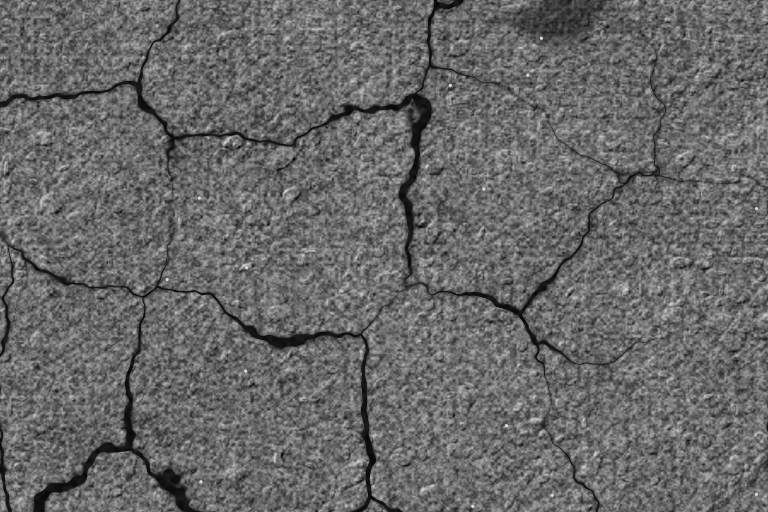
Give the GLSL for this texture, as a Shadertoy shader.

```glsl
// Weathered grey asphalt: pebbles and grit lit from the upper left, split by
// winding cracks. Cracks are warped Voronoi borders; the relief is shaded by
// comparing the height of the surface at two points along the light.

const vec2 TO_LIGHT = vec2(-0.6, 0.8);
const float ASPHALT_TONE = 0.438;
const float CRACK_TONE = 0.07;

float hash(vec2 p) {
    return fract(sin(dot(p, vec2(127.1, 311.7))) * 43758.5453);
}

vec2 hash2(vec2 p) {
    return vec2(hash(p), hash(p + 19.7));
}

float noise(vec2 p) {
    vec2 cell = floor(p), f = fract(p);
    f = f * f * (3.0 - 2.0 * f);
    float low = mix(hash(cell), hash(cell + vec2(1, 0)), f.x);
    float high = mix(hash(cell + vec2(0, 1)), hash(cell + vec2(1, 1)), f.x);
    return mix(low, high, f.y);
}

// Displacement by noise, centred on zero
vec2 warp(vec2 p, float frequency, float amount) {
    vec2 q = p * frequency;
    return amount * (vec2(noise(q), noise(q + 37.3)) - 0.5);
}

// Height of scattered, randomly turned oval stones, one at most per cell
float stones(vec2 p, float density) {
    float height = 0.0;
    vec2 cell = floor(p);
    for (int j = -1; j <= 1; j++)
    for (int i = -1; i <= 1; i++) {
        vec2 id = cell + vec2(i, j);
        vec2 rnd = hash2(id);
        vec2 q = p - id - 0.2 - 0.6 * hash2(id + 7.3);
        float c = cos(6.283 * rnd.x), s = sin(6.283 * rnd.x);
        q = mat2(c, s, -s, c) * q;
        q.y *= 1.0 + 0.7 * rnd.y;
        float radius = mix(0.35, 0.65, hash(id + 3.1));
        float dome = smoothstep(0.0, 0.7, 1.0 - dot(q, q) / (radius * radius));
        float present = clamp(6.0 * (density - hash(id + 41.0)), 0.0, 1.0);
        height = max(height, present * dome * mix(0.5, 1.0, rnd.y));
    }
    return height;
}

// Distance to the rim of the nearest crack, negative inside it;
// every Voronoi border gets its own share of the half width
float crackGap(vec2 p, float scale, float halfWidth) {
    p *= scale;
    vec2 cell = floor(p), nearId = cell, nearOffset = vec2(9.0);
    for (int j = -1; j <= 1; j++)
    for (int i = -1; i <= 1; i++) {
        vec2 id = cell + vec2(i, j);
        vec2 offset = id + 0.1 + 0.8 * hash2(id) - p;
        if (dot(offset, offset) < dot(nearOffset, nearOffset)) {
            nearOffset = offset;
            nearId = id;
        }
    }
    float gap = 9.0;
    for (int j = -2; j <= 2; j++)
    for (int i = -2; i <= 2; i++) {
        vec2 id = nearId + vec2(i, j);
        vec2 offset = id + 0.1 + 0.8 * hash2(id) - p;
        vec2 between = offset - nearOffset;
        if (dot(between, between) > 0.0001) {
            float border = dot(0.5 * (offset + nearOffset), normalize(between));
            float share = mix(0.35, 1.3, hash(nearId + id + 5.0));
            gap = min(gap, border / scale - halfWidth * share);
        }
    }
    return gap;
}

float surface(vec2 p, float density) {
    vec2 q = p + warp(p, 45.0, 0.014);
    return 0.7 * stones(q * 17.0, density) + 0.4 * stones(q * 38.0, density + 0.2)
         + 0.4 * noise(p * 90.0) + 0.25 * noise(p * 170.0);
}

void mainImage(out vec4 fragColor, in vec2 fragCoord) {
    vec2 p = fragCoord / iResolution.y;
    float pixel = 1.0 / iResolution.y;

    // Cracks: widest at the lower left, thinning out towards the right
    vec2 bent = p + warp(p, 5.0, 0.12) + warp(p, 19.0, 0.036) + warp(p, 60.0, 0.014);
    float broad = 1.0 - smoothstep(0.1, 0.5, length((p - vec2(0.2, 0.12)) * vec2(0.7, 1.2)));
    float halfWidth = mix(-0.002, 0.0075, noise(p * 5.0 + 11.0)) + 0.009 * broad
                    - 0.002 * smoothstep(0.7, 1.4, p.x);
    float gap = crackGap(bent, 2.6, halfWidth);

    // Relief: stones crowd together near the cracks
    float density = 0.15 + 0.45 * noise(p * 4.0 + 3.0) + 0.25 * exp(-25.0 * max(gap, 0.0));
    float height = surface(p, density);
    float relief = height - surface(p + 0.004 * TO_LIGHT, density);

    // Tone: relief, grit and broad mottling
    float tone = ASPHALT_TONE + 0.42 * relief + 0.05 * (height - 0.6);
    tone += 0.28 * (noise(p * 160.0 + 5.0) - 0.5) + 0.2 * (noise(p * 300.0) - 0.5);
    tone += 0.07 * (noise(p * 7.0 + 21.0) - 0.5);

    // Dark stain near the top and rare pale chips
    vec2 fromStain = (p - vec2(1.09, 0.98)) * vec2(0.8, 1.2) + warp(p, 22.0, 0.09);
    tone *= mix(0.55, 1.0, smoothstep(0.03, 0.11, length(fromStain)));
    vec2 chipId = floor(p * 45.0);
    float chip = length(fract(p * 45.0) - 0.3 - 0.4 * hash2(chipId));
    float chipSize = 0.2 * step(0.994, hash(chipId + 63.0));
    tone = mix(tone, 0.85, 1.0 - smoothstep(chipSize - 0.08, chipSize + 0.04, chip + 0.04));

    // Shaded rims, then the dark depth of the cracks
    tone *= mix(0.74, 1.0, smoothstep(0.0, 0.009, gap));
    float depth = CRACK_TONE + 0.08 * (noise(p * 110.0) - 0.5);
    float edge = max(pixel, 0.0015);
    tone = mix(depth, tone, smoothstep(-edge, edge, gap));

    fragColor = vec4(vec3(clamp(tone, 0.0, 1.0)), 1.0);
}
```
